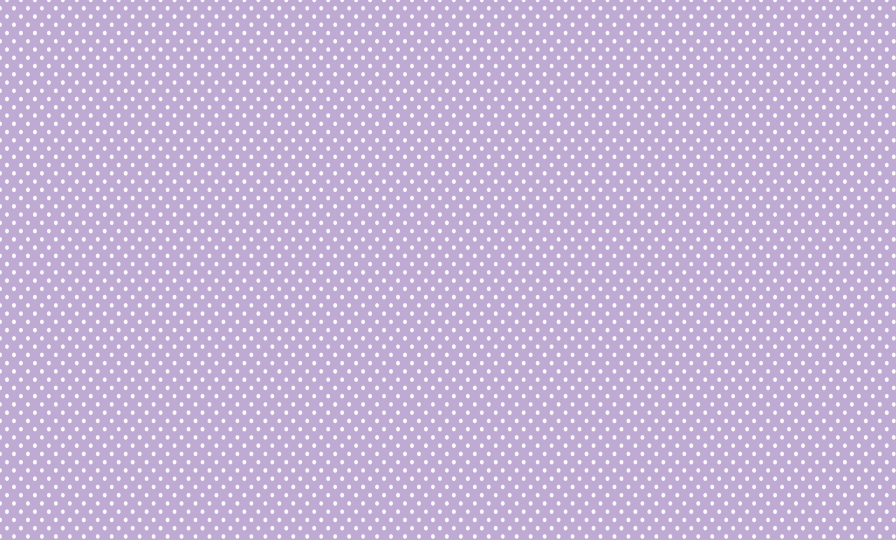
A Shadertoy shader for this pattern:

```glsl
// Staggered rows of small off-white oval dots on a flat lilac ground.

// Approximate signed distance to an axis-aligned ellipse.
float ellipseDistance(vec2 p, vec2 radii) {
    float k = length(p / radii);
    float slope = length(p / (radii * radii));
    return k * (k - 1.0) / max(slope, 1e-4);
}

float hash(vec2 p) {
    return fract(sin(dot(p, vec2(127.1, 311.7))) * 43758.5);
}

void mainImage(out vec4 fragColor, in vec2 fragCoord) {
    vec2 uv = fragCoord / iResolution.xy;
    float pixel = 1.0 / iResolution.y;

    // Grid counted from the top left: dots across, rows down
    vec2 repeats = vec2(64.16, 65.43);
    vec2 grid = vec2(uv.x, 1.0 - uv.y) * repeats;
    float row = round(grid.y);

    // Even rows sit half a step to the side
    float shift = 0.5 * (1.0 - mod(row, 2.0));
    float column = round(grid.x - shift);
    vec2 offset = grid - vec2(column + shift, row);

    // Offset in canvas heights, so the ovals keep their proportions
    vec2 p = offset / repeats * vec2(iResolution.x / iResolution.y, 1.0);

    // Slight size variation from dot to dot
    float size = 1.0 + 0.06 * (hash(vec2(column, row)) - 0.5);
    float dist = ellipseDistance(p, vec2(0.0035, 0.0041) * size);
    float dot = 1.0 - smoothstep(-0.7 * pixel, 0.7 * pixel, dist);

    vec3 lilac = vec3(0.75, 0.665, 0.83);
    vec3 offWhite = vec3(0.985);
    fragColor = vec4(mix(lilac, offWhite, dot), 1.0);
}
```
